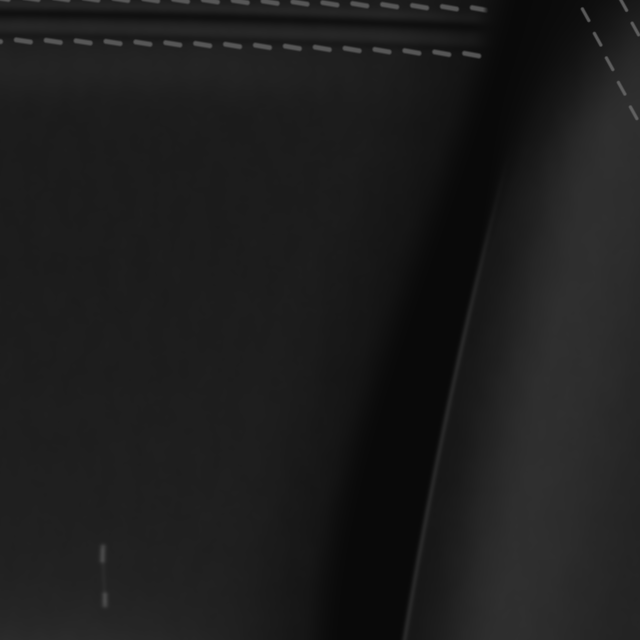
Give the GLSL for this texture, as a Shadertoy shader.

```glsl
const float GAP_TONE = 0.036;
const float PANEL_TONE = 0.108;
const float SIDE_TONE = 0.088;
const float SIDE_GLOW = 0.094;
const float THREAD_TONE = 0.38;
const float RIDGE_TONE = 0.085;
const float STITCH_PITCH = 0.0467;
const float STITCH_PHASE = 0.0365;
const float SEAM_END = 0.765;
const float SIDE_PITCH = 0.0383;
const float SIDE_SLOPE = 0.49;
const float GRAIN = 0.006;

vec2 hashGradient(vec2 cell) {
    float h = fract(sin(dot(cell, vec2(127.1, 311.7))) * 4375.85);
    return vec2(cos(h * 6.2832), sin(h * 6.2832));
}

float gradientNoise(vec2 p) {
    vec2 i = floor(p), f = fract(p);
    vec2 w = f * f * f * (f * (f * 6.0 - 15.0) + 10.0);
    float a = dot(hashGradient(i), f);
    float b = dot(hashGradient(i + vec2(1, 0)), f - vec2(1, 0));
    float c = dot(hashGradient(i + vec2(0, 1)), f - vec2(0, 1));
    float d = dot(hashGradient(i + vec2(1, 1)), f - vec2(1, 1));
    return mix(mix(a, b, w.x), mix(c, d, w.x), w.y);
}

float bell(float d, float width) {
    return exp(-d * d / (width * width));
}

float segmentDistance(vec2 p, vec2 a, vec2 b) {
    vec2 pa = p - a, ba = b - a;
    return length(pa - ba * clamp(dot(pa, ba) / dot(ba, ba), 0.0, 1.0));
}

// Curves of the layout
float gapLeft(float y) { return 0.508 + y * (0.05 + y * (0.5 - 0.27 * y)); }
float gapRight(float y) { return 0.632 + y * (0.165 + 0.065 * y); }
float seamHeight(float x) { return 0.9365 - x * (0.012 + 0.024 * x); }

// Slightly tilted thread dashes along a horizontal seam
float seamStitches(float x, float h, float phase) {
    float along = (fract((x - phase) / STITCH_PITCH + 0.5) - 0.5) * STITCH_PITCH;
    float d = segmentDistance(vec2(along, h), vec2(-0.011, 0.0015), vec2(0.011, -0.0015));
    return 1.0 - smoothstep(0.0015, 0.006, d);
}

// Thread dashes down the slanted side seam
float sideStitches(vec2 p, vec2 start) {
    vec2 q = p - start;
    float k = floor(q.y / SIDE_PITCH + 0.5);
    q.y -= k * SIDE_PITCH;
    q.x += SIDE_SLOPE * k * SIDE_PITCH;
    float d = segmentDistance(q, vec2(-0.005, 0.009), vec2(0.005, -0.009));
    return 1.0 - smoothstep(0.0008, 0.0042, d);
}

float leftPanel(vec2 p) {
    float tone = PANEL_TONE + 0.012 * (1.0 - smoothstep(0.1, 0.7, p.y));
    tone += 0.045 * exp(-p.y / 0.075) * (1.0 - smoothstep(0.1, 0.5, p.x));
    tone += 0.028 * bell(p.y - 0.895, 0.045) * (1.0 - smoothstep(0.3, 0.75, p.x));

    // Rolled seam between two thread rows
    float h = p.y - seamHeight(p.x);
    float ends = 1.0 - smoothstep(SEAM_END - 0.03, SEAM_END + 0.02, p.x);
    float relief = 0.035 * bell(h - 0.022, 0.011) - 0.05 * bell(h - 0.043, 0.008);
    relief += 0.035 * bell(h - 0.057, 0.009) - 0.025 * bell(h - 0.008, 0.006);
    tone += relief * ends;

    // Soft turn of the panel into the gap
    float d = p.x - gapLeft(p.y);
    float turn = 0.45 * smoothstep(-0.18, 0.0, d) + 0.55 * smoothstep(-0.045, 0.025, d);
    tone = mix(tone, GAP_TONE, turn);

    float rowGap = 0.066 + 0.008 * p.x;
    float thread = seamStitches(p.x, h, STITCH_PHASE);
    thread = max(thread, seamStitches(p.x, h - rowGap, STITCH_PHASE + 0.012));
    thread *= 1.0 - smoothstep(SEAM_END - 0.012, SEAM_END, p.x);
    return mix(tone, THREAD_TONE, 0.85 * thread);
}

float sidePanel(vec2 p) {
    float d = p.x - gapRight(p.y);
    float tone = SIDE_TONE + SIDE_GLOW * smoothstep(0.0, 0.15, d);
    tone -= 0.045 * smoothstep(0.16, 0.36, d);
    float shade = smoothstep(0.72, 1.02, p.y - 0.9 * (p.x - 0.88));
    tone = mix(tone, GAP_TONE + 0.01, shade);
    float thread = sideStitches(p, vec2(0.915, 0.977));
    thread = max(thread, sideStitches(p, vec2(0.974, 0.993)));
    return mix(tone, THREAD_TONE + 0.05, 0.8 * thread);
}

void mainImage(out vec4 fragColor, in vec2 fragCoord) {
    vec2 p = fragCoord / iResolution.xy;

    // Panels on both sides of the gap
    float edge = p.x - gapRight(p.y);
    float softness = mix(0.009, 0.05, smoothstep(0.55, 0.95, p.y));
    float tone = mix(leftPanel(p), sidePanel(p), smoothstep(-softness, softness, edge));

    // Thin lit lip along the gap
    tone += RIDGE_TONE * bell(edge, 0.0045) * (1.0 - smoothstep(0.45, 0.8, p.y));

    // Faint upright scratches
    float mark = 0.12 * bell(segmentDistance(p, vec2(0.16, 0.125), vec2(0.161, 0.145)), 0.005);
    mark += 0.12 * bell(segmentDistance(p, vec2(0.164, 0.055), vec2(0.164, 0.07)), 0.005);
    mark += 0.025 * bell(segmentDistance(p, vec2(0.164, 0.06), vec2(0.16, 0.14)), 0.004);
    tone += mark;

    // Soft mottling of the leather
    float mottle = gradientNoise(p * vec2(34.0, 18.0)) + 0.5 * gradientNoise(p * 75.0);
    tone += GRAIN * mottle * smoothstep(0.03, 0.1, tone);
    fragColor = vec4(vec3(clamp(tone, 0.0, 1.0)), 1.0);
}
```
